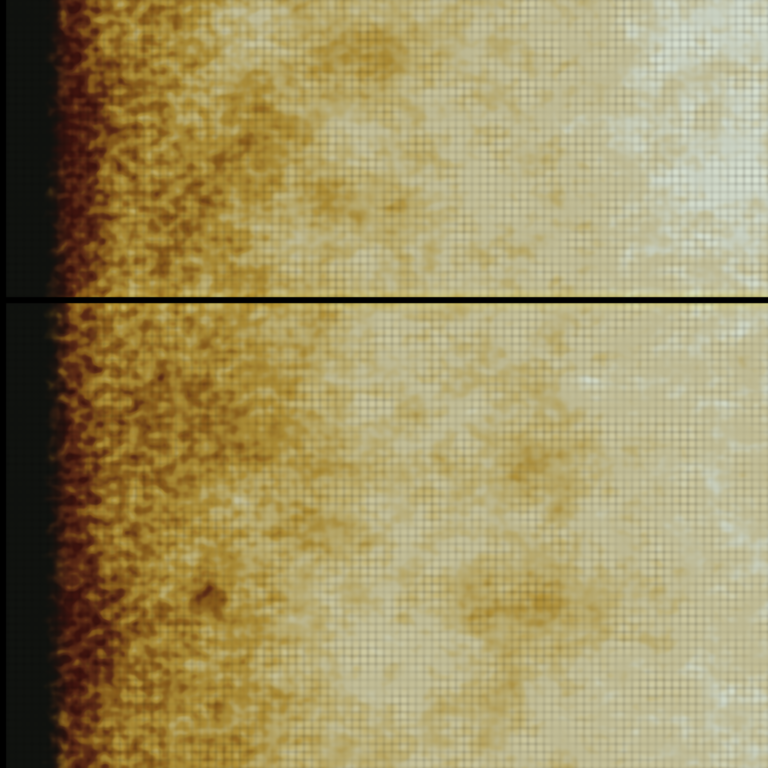
A Shadertoy shader for this texture:

```glsl
// Aged, stained cloth: a black selvage on the left burns through rust and gold
// into pale linen, crossed by one dark rule. A scalar tone is built from smooth
// ramps, broad stains and gradient noise, then coloured and overlaid with a weave.

#define STRIP_EDGE 0.058
#define BORDER_WIDTH 0.008
#define RULE_Y 0.6092
#define RULE_HALF 0.0040
#define WEAVE_COUNT 96.0
#define WEAVE_DEPTH 0.085
#define GRAIN_SCALE 64.0
#define GRAIN_EDGE 0.29
#define GRAIN_CLOTH 0.09
#define MOTTLE 0.16
#define BLOTCH 0.17

const float TAU = 6.2831853;

vec2 gradientAt(vec2 cell) {
    vec3 p = fract(cell.xyx * vec3(0.1031, 0.1030, 0.0973));
    p += dot(p, p.yzx + 33.33);
    float angle = TAU * fract((p.x + p.y) * p.z);
    return vec2(cos(angle), sin(angle));
}

float gradientNoise(vec2 p) {
    vec2 i = floor(p), f = p - i;
    vec2 w = f * f * f * (f * (f * 6.0 - 15.0) + 10.0);
    vec2 e = vec2(1.0, 0.0);
    float a = dot(gradientAt(i), f);
    float b = dot(gradientAt(i + e), f - e);
    float c = dot(gradientAt(i + e.yx), f - e.yx);
    float d = dot(gradientAt(i + 1.0), f - 1.0);
    return mix(mix(a, b, w.x), mix(c, d, w.x), w.y);
}

float fbm(vec2 p) {
    float sum = 0.0, amplitude = 0.6;
    for (int k = 0; k < 3; k++) {
        sum += amplitude * gradientNoise(p);
        p = mat2(0.8, 0.6, -0.6, 0.8) * p * 2.03 + 7.3;
        amplitude *= 0.6;
    }
    return sum;
}

// Soft elliptical patch
float patchAt(vec2 p, vec2 centre, vec2 radius) {
    vec2 d = (p - centre) / radius;
    return exp(-dot(d, d));
}

float broadStains(vec2 p) {
    float ochre = 0.16 * patchAt(p, vec2(0.49, 0.94), vec2(0.07, 0.05))
                + 0.07 * patchAt(p, vec2(0.31, 0.77), vec2(0.10, 0.08))
                + 0.08 * patchAt(p, vec2(0.50, 0.73), vec2(0.08, 0.03))
                + 0.12 * patchAt(p, vec2(0.28, 0.44), vec2(0.11, 0.07))
                + 0.12 * patchAt(p, vec2(0.71, 0.40), vec2(0.10, 0.05))
                + 0.13 * patchAt(p, vec2(0.40, 0.33), vec2(0.05, 0.04))
                + 0.17 * patchAt(p, vec2(0.27, 0.22), vec2(0.03, 0.02))
                + 0.15 * patchAt(p, vec2(0.70, 0.23), vec2(0.19, 0.06))
                + 0.10 * patchAt(p, vec2(0.64, 0.09), vec2(0.05, 0.09));
    float rust = 0.15 * patchAt(p, vec2(0.13, 0.20), vec2(0.05, 0.10))
               + 0.12 * patchAt(p, vec2(0.10, 0.82), vec2(0.05, 0.19));
    float bleached = 0.13 * patchAt(p, vec2(0.91, 0.76), vec2(0.12, 0.10))
                   + 0.12 * patchAt(p, vec2(0.96, 0.96), vec2(0.12, 0.08))
                   + 0.13 * patchAt(p, vec2(0.32, 0.97), vec2(0.06, 0.05))
                   + 0.12 * patchAt(p, vec2(0.26, 0.86), vec2(0.04, 0.04))
                   + 0.13 * patchAt(p, vec2(0.38, 0.67), vec2(0.04, 0.04))
                   + 0.12 * patchAt(p, vec2(0.51, 0.18), vec2(0.09, 0.09))
                   + 0.10 * patchAt(p, vec2(0.32, 0.34), vec2(0.05, 0.05))
                   + 0.06 * patchAt(p, vec2(0.13, 0.56), vec2(0.06, 0.06));
    return bleached - ochre - rust;
}

// Rust, brown, gold, cream, linen, cool white
vec3 clothColour(float t) {
    vec3 c = mix(vec3(0.23, 0.07, 0.05), vec3(0.35, 0.16, 0.08), smoothstep(0.05, 0.22, t));
    c = mix(c, vec3(0.52, 0.35, 0.10), smoothstep(0.20, 0.36, t));
    c = mix(c, vec3(0.65, 0.53, 0.20), smoothstep(0.34, 0.52, t));
    c = mix(c, vec3(0.71, 0.65, 0.41), smoothstep(0.50, 0.67, t));
    c = mix(c, vec3(0.74, 0.72, 0.57), smoothstep(0.64, 0.80, t));
    return mix(c, vec3(0.78, 0.81, 0.75), smoothstep(0.82, 1.02, t));
}

void mainImage(out vec4 fragColor, in vec2 fragCoord) {
    vec2 p = fragCoord / iResolution.xy;
    vec2 pixel = 1.0 / iResolution.xy;

    // Ramp from the burnt edge to the bleached side
    float tone = 0.12 + 0.33 * smoothstep(STRIP_EDGE, 0.165, p.x)
               + 0.29 * smoothstep(0.12, 0.58, p.x) + 0.13 * smoothstep(0.60, 1.0, p.x);

    // Stains, mottling, streaky blotches and fibre grain
    float grainDepth = mix(GRAIN_EDGE, GRAIN_CLOTH, smoothstep(0.08, 0.50, p.x));
    float grain = gradientNoise(p * vec2(0.85, 1.1) * GRAIN_SCALE)
                + 0.35 * gradientNoise(p * GRAIN_SCALE * 1.8 + 31.0);
    tone += broadStains(p) + MOTTLE * fbm(p * 9.0 + 4.0)
          + BLOTCH * fbm(p * vec2(20.0, 27.0) + 11.0) + grainDepth * grain;

    // Soft, slightly ragged transition out of the dark strip
    float cloth = smoothstep(STRIP_EDGE, STRIP_EDGE + 0.038, p.x + 0.012 * grain);
    vec3 colour = mix(vec3(0.06, 0.068, 0.055), clothColour(tone), cloth);

    // Woven threads, unevenly worn
    vec2 threads = pow(0.5 + 0.5 * cos(TAU * WEAVE_COUNT * p), vec2(2.0));
    float wear = clamp(0.8 + 1.2 * gradientNoise(p * 24.0 + 50.0), 0.2, 1.4);
    colour *= 1.0 + WEAVE_DEPTH * wear * (0.75 - threads.x - threads.y);

    // Outer border, then the rule with its faint yellow fringe
    colour *= smoothstep(-pixel.x, pixel.x, p.x - BORDER_WIDTH);
    float ruleDistance = abs(p.y - RULE_Y) - RULE_HALF;
    float fringe = cloth * exp(-max(ruleDistance, 0.0) / 0.004);
    colour = mix(colour, colour * vec3(1.12, 1.10, 0.82), fringe);
    colour *= smoothstep(-pixel.y, pixel.y, ruleDistance);

    fragColor = vec4(clamp(colour, 0.0, 1.0), 1.0);
}
```
